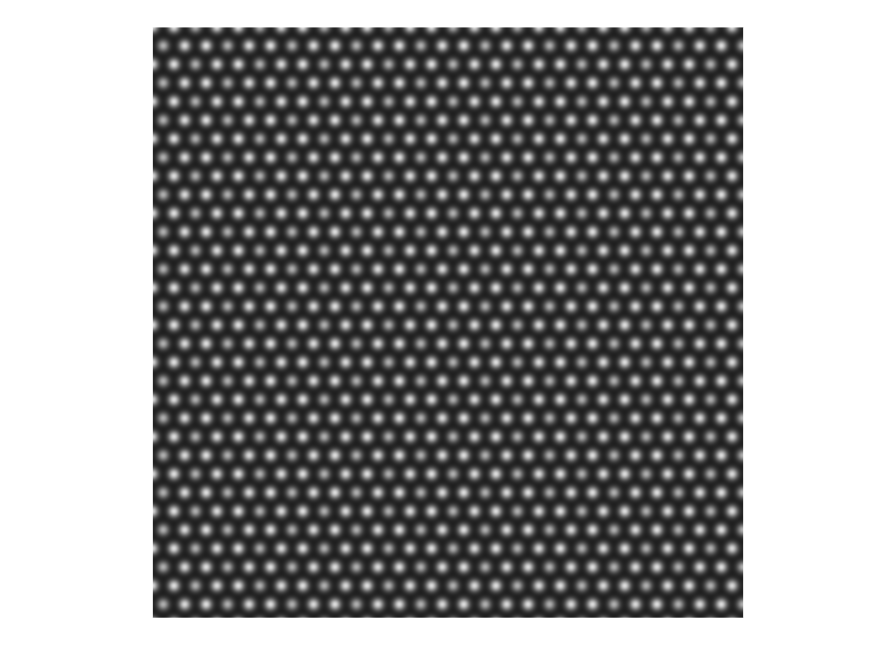
A Shadertoy shader for this pattern:

```glsl
// Square panel of soft grey dots in a hexagonal lattice, every third dot dimmer, on white.

// Lengths are in canvas heights, lattice offsets in dot and row pitches.
const vec2 PANEL_CENTER = vec2(0.0, 0.02);
const float PANEL_HALF = 0.4392;
const float DOTS_ACROSS = 27.5;
const float ROWS_DOWN = 31.7;
const vec2 LATTICE_OFFSET = vec2(0.234, -0.13);
const float FALLOFF = 13.6;                      // dot sharpness, per squared dot pitch
const vec3 DOT_LEVELS = vec3(0.58, 0.74, 0.76);  // dim, bright, bright
const float BASE_LEVEL = 0.10;
const vec3 PAPER = vec3(1.0);

// Brightness of one dot; the dim dots form a larger hexagonal lattice.
float dotLevel(float column, float odd) {
    float site = mod(column - odd, 3.0);
    return site < 0.5 ? DOT_LEVELS.x : site < 1.5 ? DOT_LEVELS.y : DOT_LEVELS.z;
}

// Sum of the Gaussian dots around a panel point.
float dotLattice(vec2 p) {
    vec2 pitch = 2.0 * PANEL_HALF / vec2(DOTS_ACROSS, ROWS_DOWN);
    vec2 q = p / pitch - LATTICE_OFFSET;
    float rowAspect = pitch.y / pitch.x;
    float nearestRow = floor(q.y + 0.5);
    float level = BASE_LEVEL;

    for (int j = -1; j <= 1; j++) {
        float row = nearestRow + float(j);
        float odd = mod(row, 2.0);
        float nearestColumn = floor(q.x - 0.5 * odd + 0.5);
        for (int i = -1; i <= 1; i++) {
            float column = nearestColumn + float(i);
            vec2 d = q - vec2(column + 0.5 * odd, row);
            d.y *= rowAspect;
            level += dotLevel(column, odd) * exp(-FALLOFF * dot(d, d));
        }
    }
    return level;
}

void mainImage(out vec4 fragColor, in vec2 fragCoord) {
    vec2 p = (fragCoord - 0.5 * iResolution.xy) / iResolution.y - PANEL_CENTER;

    // Panel mask with a one-pixel soft edge
    float edge = max(abs(p.x), abs(p.y)) - PANEL_HALF;
    float mask = clamp(0.5 - edge * iResolution.y, 0.0, 1.0);

    vec3 color = mix(PAPER, vec3(dotLattice(p)), mask);
    fragColor = vec4(color, 1.0);
}
```
